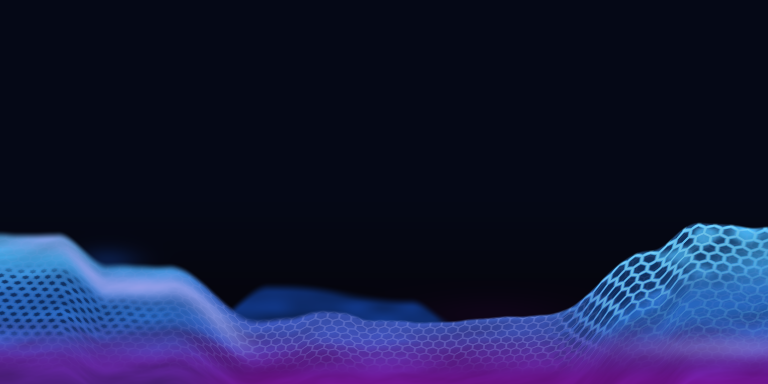
This background is drawn by a Shadertoy shader. Its source:

```glsl
const vec3 NIGHT = vec3(0.020, 0.033, 0.088);
const vec3 HORIZON = vec3(0.020, 0.018, 0.050);
const vec3 NAVY = vec3(0.030, 0.110, 0.270);
const vec3 FAR_BLUE = vec3(0.055, 0.175, 0.430);
const vec3 BLUE = vec3(0.150, 0.390, 0.730);
const vec3 CYAN = vec3(0.240, 0.600, 0.820);
const vec3 INDIGO = vec3(0.240, 0.270, 0.650);
const vec3 VIOLET = vec3(0.360, 0.140, 0.590);
const vec3 MAGENTA = vec3(0.430, 0.070, 0.560);
const vec3 LAVENDER = vec3(0.580, 0.620, 0.910);
const vec3 MESH_LIGHT = vec3(0.450, 0.780, 0.920);
const float LARGE_CELL = 0.042;
const float SMALL_CELL = 0.030;
const float CELL_STRETCH = 1.55;

float hash(vec2 p) {
    vec3 q = fract(vec3(p.xyx) * 0.1031);
    q += dot(q, q.yzx + 33.33);
    return fract((q.x + q.y) * q.z);
}

float noise(vec2 p) {
    vec2 i = floor(p), f = fract(p);
    f = f * f * (3.0 - 2.0 * f);
    return mix(mix(hash(i), hash(i + vec2(1, 0)), f.x),
               mix(hash(i + vec2(0, 1)), hash(i + vec2(1, 1)), f.x), f.y);
}

float fbm(vec2 p) {
    float sum = 0.0, amp = 0.5;
    for (int i = 0; i < 4; i++) {
        sum += amp * noise(p);
        p = p * 2.03 + 7.1;
        amp *= 0.5;
    }
    return sum;
}

float bump(float v, float width) {
    v /= width;
    return exp(-v * v);
}

// Distance to the nearest hexagon border: 0 on it, 0.5 at a cell centre
float hexBorder(vec2 p) {
    vec2 s = vec2(1.0, 1.7320508);
    vec2 a = mod(p, s) - 0.5 * s;
    vec2 b = mod(p - 0.5 * s, s) - 0.5 * s;
    vec2 g = abs(dot(a, a) < dot(b, b) ? a : b);
    return 0.5 - max(g.x, dot(g, 0.5 * s));
}

float frontRidge(float x) {
    float h = 0.388 - 0.082 * smoothstep(0.15, 0.28, x) - 0.145 * smoothstep(0.44, 0.67, x);
    h += 0.028 * bump(x - 0.85, 0.09) + 0.018 * smoothstep(1.10, 1.45, x);
    h += 0.168 * smoothstep(1.43, 1.69, x) + 0.070 * smoothstep(1.69, 1.82, x);
    return h - 0.012 * smoothstep(1.85, 2.0, x) + 0.006 * (noise(vec2(x * 22.0, 3.0)) - 0.5);
}

float backRidge(float x) {
    return 0.16 + 0.093 * smoothstep(0.54, 0.70, x) - 0.038 * smoothstep(0.75, 1.05, x)
         - 0.060 * smoothstep(1.07, 1.19, x);
}

// Thin bright lines on the hexagon borders
float meshLines(float border, float cell, float width) {
    float pixel = 1.0 / (iResolution.y * cell);
    return 1.0 - smoothstep(width, width + 0.05 + pixel, border);
}

vec3 surfaceColor(vec2 p, float depth) {
    float left = 1.0 - smoothstep(0.40, 0.72, p.x);
    float right = smoothstep(1.38, 1.62, p.x);
    float sides = max(left, right);
    float flow = fbm(vec2(p.x * 5.0, depth * 22.0 + p.x * 3.0));
    float level = p.y + 0.045 * (flow - 0.5);

    // Vertical colour ramp, cooler on the two hills
    vec3 upper = mix(BLUE, CYAN, smoothstep(0.20, 0.37, level));
    upper = mix(mix(INDIGO, BLUE, 0.35), upper, sides);
    vec3 col = mix(INDIGO, upper, smoothstep(0.09, 0.19, level));
    col = mix(VIOLET, col, smoothstep(0.05, 0.14, level));
    col = mix(mix(MAGENTA, VIOLET * 0.85, left), col, smoothstep(-0.01, 0.075, level));
    col *= 0.78 + 0.44 * flow;

    // Cells follow the relief
    vec2 sheet = vec2(p.x + 0.25 * depth, depth * CELL_STRETCH);
    sheet += 0.012 * vec2(noise(p * 13.0), noise(p * 13.0 + 40.0));
    float large = hexBorder(sheet / LARGE_CELL);
    float small = hexBorder(sheet / SMALL_CELL + 0.3);

    // Dark openings: soft dots at left, crisp cells at right
    float leftZone = (1.0 - smoothstep(0.15, 0.55, p.x)) * smoothstep(0.07, 0.12, depth)
                   * smoothstep(0.10, 0.17, p.y);
    float rightZone = right * bump(p.y - 0.17 - 0.62 * (p.x - 1.46), 0.14)
                    * (1.0 - smoothstep(0.10, 0.19, depth));
    col = mix(col, NAVY, 0.75 * leftZone * smoothstep(0.14, 0.38, small));
    col = mix(col, NAVY, 0.85 * rightZone * smoothstep(0.08, 0.22, large)
                       * smoothstep(0.25, 0.55, noise(p * 18.0) + 0.15));

    // Pale fold along the left hill and haze low at right
    float fold = bump(depth - 0.012 - 0.042 * smoothstep(0.10, 0.32, p.x), 0.032);
    fold *= (1.0 - smoothstep(0.55, 0.70, p.x)) * smoothstep(-0.15, 0.20, p.x);
    col = mix(col, LAVENDER, fold * (0.40 + 0.75 * flow));
    float haze = bump(p.x - 1.90, 0.24) * bump(p.y - 0.095, 0.030);
    col = mix(col, LAVENDER, 0.40 * haze);

    // Bright wires
    float wires = meshLines(large, LARGE_CELL, 0.025) * right * (0.20 + 0.65 * rightZone);
    float fine = meshLines(small, SMALL_CELL, 0.015) * (1.0 - 0.75 * sides);
    fine *= 0.32 * smoothstep(0.02, 0.11, p.y);
    col = mix(col, MESH_LIGHT, wires * smoothstep(0.08, 0.18, p.y));
    return mix(col, LAVENDER, fine);
}

void mainImage(out vec4 fragColor, in vec2 fragCoord) {
    vec2 p = fragCoord / iResolution.y;
    p.x *= 2.0 * iResolution.y / iResolution.x;

    // Night sky
    vec3 col = mix(HORIZON, NIGHT, smoothstep(0.15, 0.55, p.y));
    col += vec3(0.035, 0.0, 0.04) * bump(p.x - 1.28, 0.22) * bump(p.y - 0.18, 0.05);

    // Blurred far hills
    float farHill = bump(p.x - 0.28, 0.08) * bump(p.y - 0.32, 0.035);
    col = mix(col, FAR_BLUE, 0.55 * farHill);
    float back = backRidge(p.x) - p.y;
    float backMask = smoothstep(-0.014, 0.016, back) * smoothstep(0.52, 0.62, p.x)
                   * (1.0 - smoothstep(1.12, 1.20, p.x));
    col = mix(col, FAR_BLUE * (0.65 + 0.6 * noise(p * vec2(14.0, 30.0))), backMask);

    // Near surface, sharper toward the right
    float depth = frontRidge(p.x) - p.y;
    float blur = mix(0.011, 0.003, smoothstep(0.35, 1.20, p.x)) + 0.5 / iResolution.y;
    vec3 surface = surfaceColor(p, depth);
    surface += 0.13 * MESH_LIGHT * bump(depth, 0.008) * smoothstep(0.7, 1.6, p.x);
    col = mix(col, surface, smoothstep(-blur, blur, depth));
    fragColor = vec4(clamp(col, 0.0, 1.0), 1.0);
}
```
